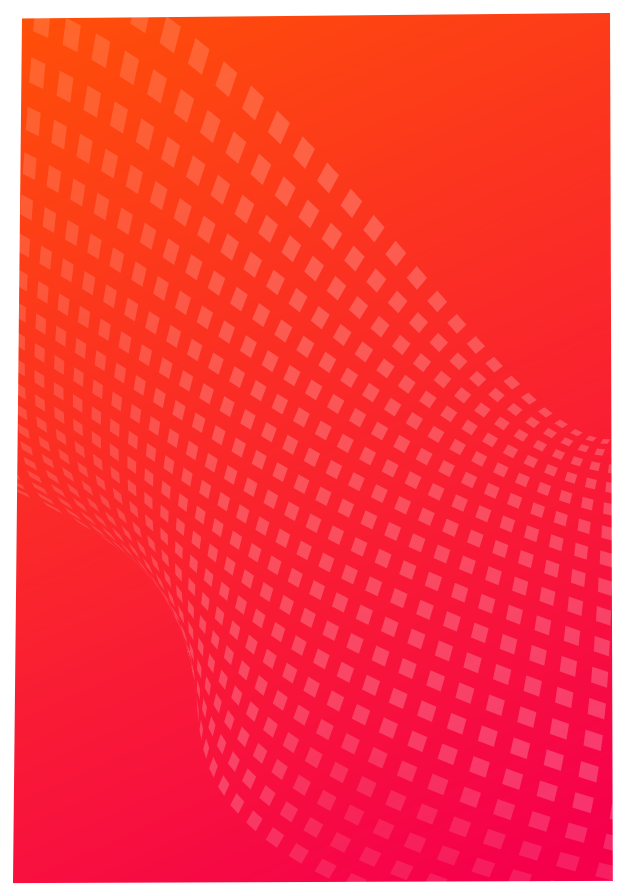
A WebGL 1 fragment shader for this background:

```glsl
precision highp float;
// A slanted panel on white, filled with an orange to crimson gradient and
// overlaid with a flowing sheet of pale tiles. The sheet is a cubic patch:
// each column is a Bezier curve whose controls slide along four cubics.

uniform vec2 u_resolution;

const float COLUMN_STEP = 3.0 / 28.0;
const float ROW_STEP = 1.0 / 19.0;

// Cubic through four points placed at u = 0, 1, 2, 3
vec2 through(vec2 a, vec2 b, vec2 c, vec2 d, float u) {
  float u1 = u - 1.0, u2 = u - 2.0, u3 = u - 3.0;
  return (d * u * u1 * u2 - a * u1 * u2 * u3) / 6.0
       + (b * u * u2 * u3 - c * u * u1 * u3) / 2.0;
}

// The four Bezier controls of a column, from the sheet's top to its bottom
vec2 topEdge(float u) {
  return through(vec2(0.40, -0.30), vec2(2.67, 1.38), vec2(4.33, 3.23), vec2(5.52, 3.68), u);
}
vec2 upperPull(float u) {
  return through(vec2(0.12, 2.85), vec2(1.60, 3.48), vec2(3.44, 3.86), vec2(5.56, 4.55), u);
}
vec2 lowerPull(float u) {
  return through(vec2(0.05, 3.90), vec2(1.42, 4.82), vec2(3.30, 5.90), vec2(6.00, 7.10), u);
}
vec2 bottomEdge(float u) {
  vec2 p = through(vec2(0.45, 4.35), vec2(1.62, 5.81), vec2(2.56, 7.27), vec2(5.20, 8.15), u);
  return p + vec2(0.18 * sin(2.93 * u), 0.0);
}

vec2 bezier(vec2 a, vec2 b, vec2 c, vec2 d, float t) {
  float s = 1.0 - t;
  return s * s * s * a + 3.0 * s * t * (s * b + t * c) + t * t * t * d;
}

vec2 bezierSlope(vec2 a, vec2 b, vec2 c, vec2 d, float t) {
  float s = 1.0 - t;
  return 3.0 * (s * s * (b - a) + 2.0 * s * t * (c - b) + t * t * (d - c));
}

float cross2(vec2 a, vec2 b) { return a.x * b.y - a.y * b.x; }

// Coverage of a parallelogram tile; offset is measured from its centre
float tile(vec2 offset, vec2 across, vec2 along, float pixel) {
  float halfArea = 0.25 * abs(cross2(across, along));
  float dx = (abs(cross2(offset, along)) - halfArea) / max(length(along), 0.001);
  float dy = (abs(cross2(offset, across)) - halfArea) / max(length(across), 0.001);
  return clamp(0.5 - dx / pixel, 0.0, 1.0) * clamp(0.5 - dy / pixel, 0.0, 1.0);
}

// Opacity of the whole sheet at p
float sheet(vec2 p, float pixel) {
  float glow = 0.0;
  for (int i = -1; i < 29; i++) {
    float u = float(i) * COLUMN_STEP;
    vec2 a = topEdge(u), b = upperPull(u), c = lowerPull(u), d = bottomEdge(u);
    // Change of each control from this column to the next
    float e = 0.02;
    float scale = COLUMN_STEP / e;
    vec2 da = (topEdge(u + e) - a) * scale;
    vec2 db = (upperPull(u + e) - b) * scale;
    vec2 dc = (lowerPull(u + e) - c) * scale;
    vec2 dd = (bottomEdge(u + e) - d) * scale;

    for (int j = 0; j < 20; j++) {
      float t = float(j) * ROW_STEP;
      vec2 offset = p - bezier(a, b, c, d, t);
      if (dot(offset, offset) < 0.06) {
        vec2 across = bezier(da, db, dc, dd, t);
        vec2 along = bezierSlope(a, b, c, d, t) * ROW_STEP;
        float reach = 0.3 * (length(across) + length(along));
        float fade = mix(0.14, 0.21, smoothstep(0.2, 1.3, u))
                   * (1.0 - 0.5 * smoothstep(0.68, 0.9, t) * smoothstep(1.6, 2.2, u));
        if (length(offset) < reach)
          glow = max(glow, fade * tile(offset, across, along, pixel));
      }
    }
  }
  return glow;
}

void main() {
  // Canvas spans 5.34 by 7.68 units, with y running downward
  vec2 uv = gl_FragCoord.xy / u_resolution;
  vec2 p = vec2(uv.x, 1.0 - uv.y) * vec2(5.34, 7.68);
  float pixel = 7.68 / u_resolution.y;

  // Slightly skewed panel, as distance to its nearest side
  float left = p.x - mix(0.19, 0.11, uv.y < 1.0 ? 1.0 - uv.y : 0.0);
  float right = mix(5.22, 5.245, 1.0 - uv.y) - p.x;
  float top = p.y - mix(0.16, 0.11, uv.x);
  float bottom = mix(7.57, 7.55, uv.x) - p.y;
  float inside = min(min(left, right), min(top, bottom));
  float panel = clamp(0.5 + inside / pixel, 0.0, 1.0);

  // Diagonal gradient
  float ramp = clamp((dot(p, vec2(0.41, 0.91)) - 0.2) / 8.4, 0.0, 1.0);
  vec3 color = mix(vec3(1.0, 0.31, 0.03), vec3(0.965, 0.0, 0.30), ramp);

  if (panel > 0.0) color = mix(color, vec3(1.0), sheet(p, pixel));
  gl_FragColor = vec4(mix(vec3(1.0), color, panel), 1.0);
}
```
